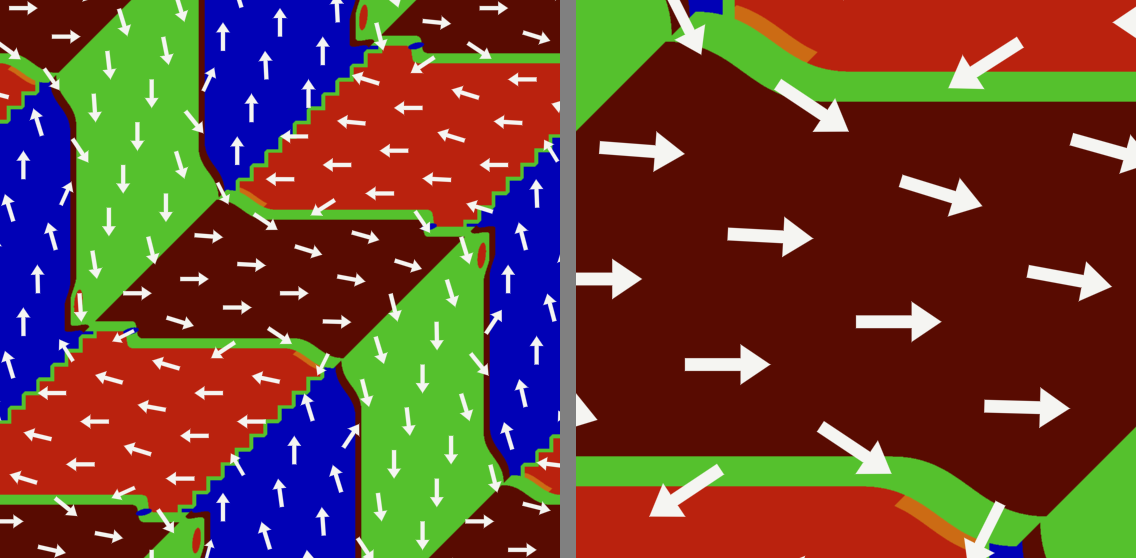
Left: the whole. Right: its middle third, enlarged.
A WebGL 2 fragment shader for this pattern:

```glsl
#version 300 es
precision highp float;
// Four interlocking domains of a vector field, each filled with small arrows.
// Diagonal strips are cut by bent walls; a sheared grid of arrows follows
// the direction of the domain under each arrow, softened near the walls.
uniform vec2 u_resolution;
out vec4 fragColor;

const float CELL = 0.2555;      // half a repeat, as a share of the canvas
const float WALL = 0.45;        // distance from domain centre to its wall
const float STEP = 0.1;         // stair size and arrow row spacing
const float HALF_PI = 1.5707963;

// Domain numbers; each is a further quarter turn clockwise.
const float RIGHT = 0.0, DOWN = 1.0, LEFT = 2.0, UP = 3.0, SHEEN = 4.0;

const vec3 MAROON = vec3(0.345, 0.045, 0.005);
const vec3 GREEN  = vec3(0.335, 0.755, 0.175);
const vec3 RED    = vec3(0.730, 0.135, 0.055);
const vec3 BLUE   = vec3(0.005, 0.005, 0.715);
const vec3 AMBER  = vec3(0.800, 0.420, 0.080);
const vec3 WHITE  = vec3(0.960, 0.960, 0.950);

float hash(vec2 p) {
  vec3 a = fract(vec3(p.xyx) * 0.1031);
  a += dot(a, a.yzx + 33.33);
  return fract((a.x + a.y) * a.z);
}

// Zigzag along the diagonal, which reads as axis-aligned stairs.
float stairs(float along, float h) {
  return abs(fract(along / (2.0 * h)) - 0.5) * 2.0 * h - 0.5 * h;
}

float blob(vec2 p, vec2 centre, vec2 radius) {
  return length((p - centre) / radius) - 1.0;
}

// Wall position along a strip: flares at one end, pinches at the other.
float wallAt(float t, bool upright) {
  float flare = 0.14 * smoothstep(-0.5, -1.0, t);
  float pinch = upright
    ? 0.13 * smoothstep(0.84, 1.0, t) - 0.04 * smoothstep(0.56, 0.68, t)
    : 0.12 * smoothstep(0.55, 0.75, t);
  return WALL + flare - pinch;
}

// Domain number at a point.
float domainAt(vec2 p) {
  float s = p.x - p.y;
  float k = floor((s + 1.0) * 0.5);
  bool upright = mod(k, 2.0) > 0.5;
  float across = s - 2.0 * k;
  float v = upright ? 1.0 - mod(p.x, 2.0) : mod(p.y + 1.0, 2.0) - 1.0;
  float t = across * (v < 0.0 ? -1.0 : 1.0);
  float d = abs(v) - wallAt(t, upright);
  vec2 spot = vec2(abs(v), t);

  if (upright) {
    if (blob(spot, vec2(0.415, 0.75), vec2(0.03, 0.085)) < 0.0) return LEFT;
    if (abs(d) < 0.021) return RIGHT;
    return d < 0.0 ? DOWN : UP;
  }
  if (blob(spot, vec2(0.365, 0.68), vec2(0.025, 0.05)) < 0.0) return UP;
  if (abs(d) < 0.035) return DOWN;
  if (d < 0.0) return RIGHT;
  // Stepped edge between the left and up domains
  float edge = abs(across) - 0.945 - stairs(p.x + p.y, STEP);
  if (abs(edge) < 0.027) return DOWN;
  if (edge > 0.0) return UP;
  return d < 0.06 && t > -0.92 && t < -0.62 ? SHEEN : LEFT;
}

vec3 domainColor(float id) {
  if (id < 0.5) return MAROON;
  if (id < 1.5) return GREEN;
  if (id < 2.5) return RED;
  return id < 3.5 ? BLUE : AMBER;
}

vec2 heading(vec2 p, float tilt) {
  float id = domainAt(p);
  float a = -id * HALF_PI + (mod(id, 2.0) < 0.5 ? -tilt : tilt);
  return vec2(cos(a), sin(a));
}

// Mean heading around a point; short where neighbours disagree.
vec2 meanHeading(vec2 p, float tilt) {
  vec2 sum = heading(p, tilt);
  for (int i = 0; i < 4; i++) {
    vec2 corner = vec2(i & 1, i >> 1) * 2.0 - 1.0;
    sum += heading(p + 0.05 * corner, tilt);
  }
  return sum / 5.0;
}

float arrow(vec2 r, vec2 dir, float size) {
  vec2 l = vec2(dot(r, dir), dir.x * r.y - dir.y * r.x) / size;
  float shaft = max(abs(l.x + 0.02) - 0.08, abs(l.y) - 0.015);
  float head = max(0.03 - l.x, abs(l.y) * 0.83 + (l.x - 0.1) * 0.56);
  return min(shaft, head) * size;
}

// Distance to the nearest arrow; every row shifts by 4 of 11 grid steps.
float arrows(vec2 p) {
  float best = 1.0;
  for (int i = -2; i <= 2; i++) {
    float row = floor(p.y / STEP + 0.5) + float(i);
    float start = STEP * (5.0 + 4.0 * row), gap = 11.0 * STEP;
    float col = floor((p.x - start) / gap + 0.5);
    vec2 c = vec2(start + col * gap, row * STEP);
    if (abs(p.x - c.x) > 0.13) continue;
    float tilt = 0.3 * smoothstep(0.3, 0.8, hash(vec2(col, row) + 50.0));
    vec2 m = meanHeading(c, tilt);
    float size = mix(0.6, 1.0, smoothstep(0.1, 0.7, length(m)));
    best = min(best, arrow(p - c, normalize(m + 1e-4), size));
  }
  return best;
}

void main() {
  float px = 1.0 / (CELL * min(u_resolution.x, u_resolution.y));
  vec2 p = (gl_FragCoord.xy - 0.5 * u_resolution) * px;
  // Average a 3 by 3 set of samples to smooth the domain edges
  vec3 color = vec3(0.0);
  for (int i = 0; i < 9; i++) {
    vec2 offset = vec2(i % 3 - 1, i / 3 - 1) * 0.5 * px;
    color += domainColor(domainAt(p + offset)) / 9.0;
  }
  float ink = 1.0 - smoothstep(-0.8 * px, 0.8 * px, arrows(p));
  fragColor = vec4(mix(color, WHITE, ink), 1.0);
}
```
